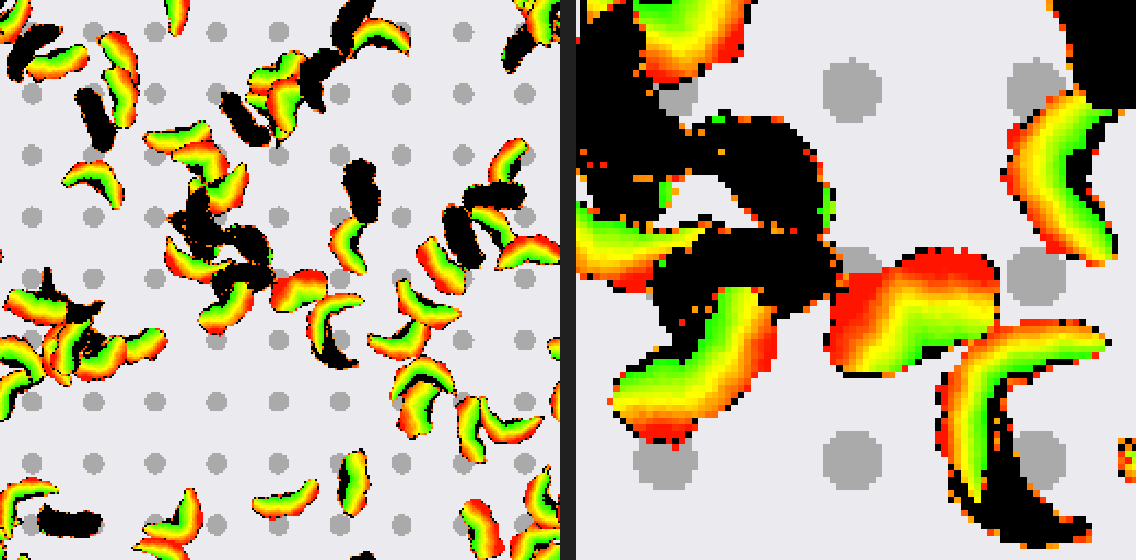
Left, the full canvas; right, a detail of the centre.
Reproduce this pattern procedurally as a WebGL 1 fragment shader.

```glsl
precision highp float;
// Clusters of bent, rainbow-shaded pixel grains scattered over a lattice of grey dots.
uniform vec2 u_resolution;

const vec3 PAPER = vec3(0.918, 0.918, 0.937);
const vec3 DOT_GREY = vec3(0.667);
const float CELLS = 256.0;

vec2 hash2(vec2 p) {
  return fract(sin(vec2(dot(p, vec2(127.1, 311.7)), dot(p, vec2(269.5, 183.3)))) * 43758.5);
}

mat2 rotation(float angle) {
  float c = cos(angle), s = sin(angle);
  return mat2(c, -s, s, c);
}

// Distance to the nearest scattered feature point, periodic over the canvas
float cellular(vec2 p, float period) {
  vec2 base = floor(p);
  float nearest = 2.0;
  for (int j = -1; j <= 1; j++) {
    for (int i = -1; i <= 1; i++) {
      vec2 cell = base + vec2(float(i), float(j));
      nearest = min(nearest, length(cell + hash2(mod(cell, period)) - p));
    }
  }
  return nearest;
}

// Red, orange, yellow and green from 0 to 1, black beyond
vec3 heat(float t) {
  vec3 ramp = vec3(clamp(2.0 - 2.0 * t, 0.0, 1.0), clamp(2.0 * t + 0.08, 0.0, 1.0), 0.0);
  return ramp * step(t, 0.97);
}

// Paints one grain over the colour; q is relative to its centre
vec3 paintGrain(vec3 color, vec2 q, vec2 seed, float rough, vec2 speck) {
  vec2 shape = hash2(seed + 3.7);
  vec2 shade = hash2(seed + 8.3);
  float halfLength = mix(0.024, 0.042, shape.x);
  float radius = mix(0.031, 0.020, shape.x) + 0.12 * q.x * (shade.y - 0.5);

  // Bend the axis into an arc, convex towards +y
  q.y += (shape.y * 13.0 - 1.0) * (q.x * q.x - 0.0004);
  float d = length(vec2(max(abs(q.x) - halfLength, 0.0), q.y)) - radius;
  d += (rough - 0.45) * 0.014;
  if (d > 0.0) return color;

  // Shading runs from the red convex side to the green or black hollow
  float t = 0.55 - 0.58 * q.y / radius - 0.25 * abs(q.x) / halfLength;
  t += 0.3 * shade.x + 0.25 * (rough - 0.45) + 0.06 * (speck.x - 0.5);
  if (shade.y > 0.74) t += 1.15;

  // Broken one-cell outline: mostly black, with stray hot cells
  if (d > -0.0032) t = speck.y < 0.55 ? 2.0 : min(t, 0.3 * speck.x);
  return heat(max(t, 0.0));
}

void main() {
  // Snap to square cells, which keep their crisp edges at any size
  vec2 cell = floor(gl_FragCoord.xy / u_resolution * CELLS);
  vec2 p = (cell + 0.5) / CELLS;
  vec2 speck = hash2(cell + 0.5);
  float rough = cellular(p * 32.0, 32.0);

  // Dot lattice
  vec2 lattice = (fract((p - vec2(0.0573, 0.0625)) / 0.11 + 0.5) - 0.5) * 0.11;
  vec3 color = mix(PAPER, DOT_GREY, step(length(lattice), 0.0186));

  // Each jittered block starts a short wandering chain of grains
  for (int j = 0; j < 5; j++) {
    for (int i = 0; i < 5; i++) {
      vec2 block = vec2(float(i), float(j));
      vec2 start = hash2(block + 17.3);
      vec2 chain = hash2(block + 41.9);
      vec2 center = (block + 0.05 + 0.9 * start) / 5.0;
      float heading = 6.2832 * chain.x;
      for (int k = 0; k < 5; k++) {
        if (float(k) > chain.y * chain.y * 4.5) break;
        vec2 seed = block * 7.0 + float(k) * 1.37;
        vec2 turn = hash2(seed + 61.1) - 0.5;
        vec2 q = fract(p - center + 0.5) - 0.5;
        if (dot(q, q) < 0.01) {
          q = rotation(heading + 4.5 * turn.x) * q;
          color = paintGrain(color, q, seed, rough, speck);
        }
        heading += 2.4 * turn.y;
        center += 0.062 * vec2(cos(heading), sin(heading));
      }
    }
  }
  gl_FragColor = vec4(color, 1.0);
}
```
